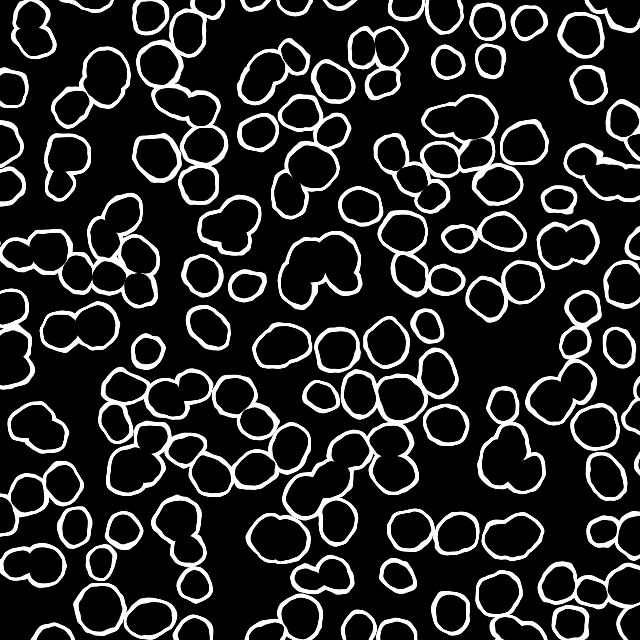
A three.js fragment shader for this pattern:

```glsl
// Thin white outlines of scattered cell-like blobs on black.
// One wobbly ellipse per jittered grid cell; overlapping ellipses merge
// into clusters through a distance union, and its zero contour is stroked.
varying vec2 vUv;

const vec3 BACKGROUND = vec3(0.0);
const vec3 OUTLINE = vec3(1.0);
const float GRID = 13.4;
const float JITTER = 0.84;
const float EMPTY_SHARE = 0.06;
const float HALF_WIDTH = 0.0032;
const float SOFTNESS = 0.0007;

float hash(vec2 p, float seed) {
  vec3 q = fract(vec3(p.xyx) * 0.1031 + seed * 0.1379);
  q += dot(q, q.yzx + 33.33);
  return fract((q.x + q.y) * q.z);
}

vec2 hash2(vec2 p, float seed) {
  return vec2(hash(p, seed), hash(p, seed + 3.7));
}

// Smooth vector noise from -1 to 1
vec2 noise2(vec2 p, float seed) {
  vec2 cell = floor(p);
  vec2 f = fract(p);
  f = f * f * (3.0 - 2.0 * f);
  vec2 low = mix(hash2(cell, seed), hash2(cell + vec2(1.0, 0.0), seed), f.x);
  vec2 high = mix(hash2(cell + vec2(0.0, 1.0), seed), hash2(cell + 1.0, seed), f.x);
  return 2.0 * mix(low, high, f.y) - 1.0;
}

vec2 rotate(vec2 p, float angle) {
  float c = cos(angle);
  float s = sin(angle);
  return vec2(c * p.x + s * p.y, c * p.y - s * p.x);
}

// Approximate signed distance; radii.x is the longer radius
float ellipseDistance(vec2 p, vec2 radii) {
  float scaled = length(p / radii);
  float slope = length(p / (radii * radii));
  return (scaled - 1.0) * max(scaled, 0.01) / max(slope, 0.01 / radii.x);
}

// Ellipse belonging to one grid cell, in canvas units
float blobDistance(vec2 p, vec2 cell) {
  if (hash(cell, 1.3) < EMPTY_SHARE) return 1.0;
  vec2 center = (cell + 0.5 + JITTER * (hash2(cell, 2.1) - 0.5)) / GRID;
  float longRadius = mix(0.025, 0.038, hash(cell, 8.4));
  float aspect = mix(0.70, 1.0, hash(cell, 9.6));
  float angle = 3.14159 * hash(cell, 11.2);
  return ellipseDistance(rotate(p - center, angle), longRadius * vec2(1.0, aspect));
}

// Union of the blobs in the surrounding cells
float clusterDistance(vec2 p) {
  vec2 home = floor(p * GRID);
  float nearest = 1.0;
  for (int y = -1; y <= 1; y++) {
    for (int x = -1; x <= 1; x++) {
      nearest = min(nearest, blobDistance(p, home + vec2(float(x), float(y))));
    }
  }
  return nearest;
}

// Antialiased line along the zero contour
float strokeMask(float d, float halfWidth, float softness) {
  return 1.0 - smoothstep(halfWidth - softness, halfWidth + softness, abs(d));
}

void main() {
  // Coarse and fine wobble make the contours irregular
  vec2 coarse = 0.0042 * noise2(vUv * 38.0, 5.2);
  vec2 fine = 0.0013 * noise2(vUv * 105.0, 7.9);

  // The offset keeps cell indices positive
  float d = clusterDistance(vUv + coarse + fine + 3.0);
  float stroke = strokeMask(d, HALF_WIDTH, SOFTNESS);
  gl_FragColor = vec4(mix(BACKGROUND, OUTLINE, stroke), 1.0);
}
```
